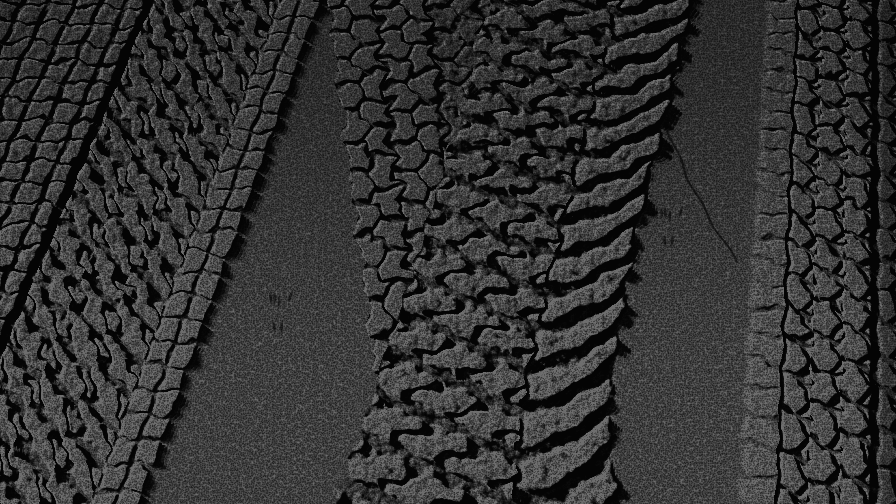
Reproduce this texture procedurally as a WebGL 2 fragment shader.

```glsl
#version 300 es
precision highp float;
uniform vec2 u_resolution;
out vec4 fragColor;

vec2 hash2(vec2 c) {
  return fract(sin(vec2(dot(c, vec2(127.1, 311.7)), dot(c, vec2(269.5, 183.3)))) * 43758.5);
}

// Distance to the nearest scattered point
float cellular(vec2 p) {
  vec2 cell = floor(p);
  float nearest = 2.0;
  for (int j = -1; j <= 1; j++)
    for (int i = -1; i <= 1; i++) {
      vec2 c = cell + vec2(i, j);
      nearest = min(nearest, length(c + hash2(c) - p));
    }
  return nearest;
}

// Repeated tread block, with the gap given as a share of each cell
float block(vec2 q, vec2 gap) {
  vec2 edge = 0.5 - abs(fract(q) - 0.5);
  vec2 s = smoothstep(gap * 0.3, gap * 0.65 + 0.05, edge);
  return s.x * s.y;
}

float zigzag(float t) { return abs(fract(t) - 0.5) * 2.0; }

float leftTrack(vec2 p, float u) {
  float along = dot(p, vec2(0.34, 0.94));
  float v = 11.0 * along + 3.0 * along * along;
  if (u < 0.1) return 0.5 + 0.3 * block(vec2(u / 0.05, v * 1.5 + u * 5.0), vec2(0.16, 0.1));
  if (u < 0.4) {
    float column = (u - 0.1) / 0.1;
    float row = v * 1.1 - u * 7.0 + 0.4 * floor(column);
    return 0.28 + 0.45 * block(vec2(column + 0.3 * sin(row * 6.28), row), vec2(0.12, 0.24));
  }
  float groove = smoothstep(0.004, 0.016, abs(u - 0.412));
  return 0.08 + groove * (0.25 + 0.4 * block(vec2((u - 0.4) / 0.062, v * 1.5 + u * 6.0), vec2(0.16, 0.1)));
}

float meshTread(vec2 q) {
  q.x += 0.4 * zigzag(q.y);
  q.y += 0.5 * floor(q.x);
  return 0.25 + 0.4 * block(q, vec2(0.13, 0.15));
}

float lugTread(float a, float v) {
  if (a > 0.62) {
    float row = v - 4.2 * (a - 0.62) + 0.5 * sin((a - 0.62) * 6.0);
    return 0.2 + 0.6 * block(vec2((a - 0.62) / 0.38, row), vec2(0.06, 0.34));
  }
  float column = a / 0.207;
  float row = v + 2.4 * (a - 0.62);
  return 0.22 + 0.5 * block(vec2(column + 0.28 * sin(row * 6.28), row), vec2(0.18, 0.24));
}

float rightTrack(float t, float v) {
  if (t < 0.08) return 0.5 + 0.24 * block(vec2(0.5, v * 1.5 + t * 4.0), vec2(0.1, 0.14));
  float column = (t - 0.08) / 0.0633;
  float row = v * 1.15 + 0.37 * floor(column) + t * 7.0;
  float groove = smoothstep(0.004, 0.014, abs(t - 0.276)) * smoothstep(0.002, 0.012, t - 0.08);
  return 0.1 + groove * (0.17 + 0.45 * block(vec2(column + 0.4 * zigzag(row), row), vec2(0.16, 0.12)));
}

float height(vec2 p) {
  float lumps = cellular(p * 34.0) - 0.45;
  float clods = lumps + 0.6 * (cellular(p * 85.0 + 5.0) - 0.45);
  vec2 w = p + 0.005 * sin(p.yx * vec2(71.0, 63.0) + 2.0 * sin(p * 37.0)) + 0.012 * lumps;
  float y = w.y;
  float v = 10.0 * y + 4.5 * y * y;
  float h = 0.45 + 0.008 * sin(p.x * 40.0 + 90.0 * p.y + 3.0 * sin(p.x * 17.0));

  // Outer tracks, fanned out by perspective
  float u = (0.278 + 0.359 * p.y - mix(p.x, w.x, 0.4)) / (1.0 - 0.17 * p.y);
  float roughness = 0.12 + 0.2 * smoothstep(0.1, 0.2, u);
  h = mix(h, leftTrack(w, u) - roughness * clods, smoothstep(0.0, 0.007, u));
  float t = (mix(p.x, w.x, 0.5) - 1.458 - 0.058 * y) / (1.0 - 0.2 * y);
  h = mix(h, rightTrack(t, v) - 0.16 * clods, smoothstep(0.0, 0.02, t));

  // Crossing tracks: fine mesh under heavy lugs
  float lugLeft = 0.66 + 0.37 * y - 0.06 * y * y;
  float lugRight = 1.125 + 0.255 * y + 0.115 * exp(-5.0 * y);
  float meshLeft = 0.778 - 0.128 * y;
  float a = (w.x - lugLeft) / (lugRight - lugLeft);
  if (w.x > meshLeft && a < 0.0) {
    float strip = smoothstep(0.0, 0.012, w.x - 0.845 - 0.06 * (1.0 - y));
    float mesh = meshTread(vec2((w.x - meshLeft) / 0.052, v * 1.05)) - 0.06 * clods;
    h = mix(mesh, mesh * 0.7 - 0.35 * clods, strip);
  }
  float lugs = lugTread(a, v) - 0.36 * clods;
  return mix(h, lugs, smoothstep(0.0, 0.02, a) * smoothstep(1.0, 0.98, a));
}

// Short scratches scattered around a centre
float scratches(vec2 p, vec2 centre) {
  float mark = 0.0;
  for (int i = 0; i < 6; i++) {
    vec2 r = hash2(vec2(i, 7));
    vec2 d = p - centre - (r - 0.5) * vec2(0.1, 0.07);
    d.x -= d.y * (r.x - 0.3);
    mark = max(mark, smoothstep(1.0, 0.4, length(d / vec2(0.004, 0.014))));
  }
  return mark;
}

void main() {
  vec2 p = gl_FragCoord.xy / u_resolution.y;
  p.x += 0.5 * (16.0 / 9.0 - u_resolution.x / u_resolution.y);
  vec2 toLight = vec2(-0.83, 0.56);
  float h = height(p);

  // Low sunlight and cast shadows
  float slope = h - height(p + toLight * 0.005);
  float cover = 0.0;
  for (int i = 1; i <= 5; i++) {
    float reach = 0.007 * float(i);
    cover = max(cover, height(p + toLight * reach) - h - reach * 8.5);
  }
  float tone = 0.225 + 0.2 * (h - 0.45) + 0.55 * clamp(slope, -0.3, 0.35);
  tone *= (1.0 - 0.9 * smoothstep(0.03, 0.22, cover)) * smoothstep(-0.02, 0.3, h);

  // Marks in the open sand
  float s = (0.757 - p.y) / 0.278;
  float crack = abs(p.x - 1.32 - 0.143 * s + 0.012 * sin(s * 3.14) + 0.003 * sin(s * 19.0));
  tone *= 1.0 - 0.6 * smoothstep(0.004, 0.001, crack) * step(0.0, s) * step(s, 1.0);
  tone *= 1.0 - 0.55 * max(scratches(p, vec2(1.345, 0.55)), scratches(p, vec2(0.57, 0.38)));

  // Sand grain and fading light
  tone *= 0.32 + 1.15 * cellular(p * 270.0) + 0.4 * cellular(p * 110.0);
  tone *= mix(1.12, 0.74, smoothstep(0.2, 1.0, p.y));
  tone *= mix(0.6, 1.0, smoothstep(-0.25, 0.3, p.x + 0.6 * (1.0 - p.y)));
  tone *= 1.0 - 0.35 * smoothstep(1.7, 1.76, p.x);
  fragColor = vec4(vec3(clamp(tone, 0.015, 0.43)), 1.0);
}
```
